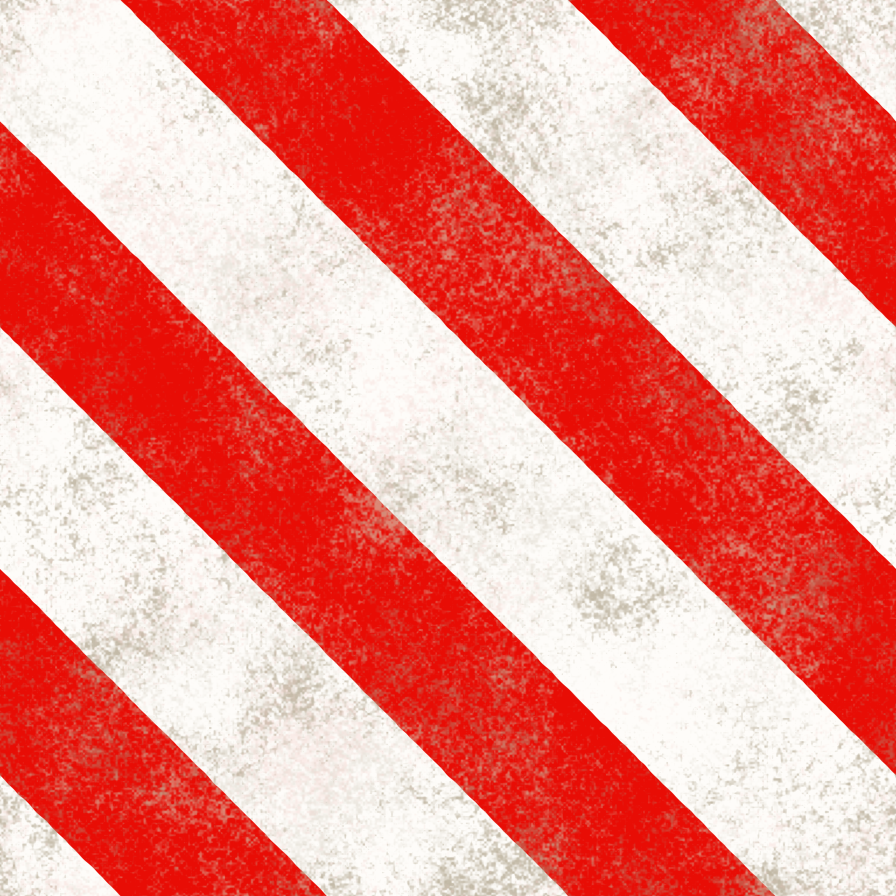
A Shadertoy shader for this pattern:

```glsl
// Two repeats of worn red diagonal stripes on off-white, running down to the right.
// Stripes come from a repeated distance; wear is cloudy wrapped noise broken up
// by fine grain, so the whole square tiles without a seam.

const float REPEATS = 2.0;
const float RED_SHARE = 0.461;

const vec3 RED = vec3(0.91, 0.05, 0.02);
const vec3 WHITE = vec3(0.995, 0.988, 0.975);
const vec3 SCUFF = vec3(0.85, 0.62, 0.54);
const vec3 GRIME = vec3(0.66, 0.61, 0.51);
const vec3 BLUSH = vec3(0.95, 0.80, 0.78);

float hash(vec2 cell, float seed) {
    return fract(sin(dot(cell, vec2(12.9898, 78.233)) + seed) * 43758.5453);
}

// Value noise that wraps after one canvas; freq is a whole number of cells.
float wrapNoise(vec2 uv, float freq, float seed) {
    vec2 p = uv * freq;
    vec2 cell = floor(p);
    vec2 f = p - cell;
    f = f * f * (3.0 - 2.0 * f);
    vec2 a = mod(cell, freq);
    vec2 b = mod(cell + 1.0, freq);
    float low = mix(hash(a, seed), hash(vec2(b.x, a.y), seed), f.x);
    float high = mix(hash(vec2(a.x, b.y), seed), hash(b, seed), f.x);
    return mix(low, high, f.y);
}

float fbm(vec2 uv, float freq, int octaves, float gain, float seed) {
    float sum = 0.0;
    float total = 0.0;
    float weight = 1.0;
    for (int i = 0; i < octaves; i++) {
        sum += weight * wrapNoise(uv, freq, seed + float(i) * 1.7);
        total += weight;
        weight *= gain;
        freq *= 2.0;
    }
    return sum / total;
}

// Signed distance to the nearest stripe edge in canvas units, negative inside.
float stripeDistance(vec2 uv, float repeats, float share) {
    float across = abs(fract((uv.x + uv.y) * repeats) - 0.5);
    return (across - 0.5 * share) / (repeats * sqrt(2.0));
}

// Cloudy patches dissolved into specks.
float wearLevel(vec2 uv, float freq, float seed) {
    float cloud = fbm(uv, freq, 5, 0.65, seed);
    float grain = fbm(uv, 192.0, 2, 1.0, seed + 20.0);
    return cloud + 0.8 * (grain - 0.5);
}

void mainImage(out vec4 fragColor, in vec2 fragCoord) {
    vec2 uv = fragCoord / iResolution.xy;
    float pixel = 1.0 / min(iResolution.x, iResolution.y);

    // Stripe mask with a barely uneven painted edge
    float wobble = 0.0012 * (wrapNoise(uv, 96.0, 3.0) - 0.5);
    float d = stripeDistance(uv, REPEATS, RED_SHARE) + wobble;
    float stripe = 1.0 - smoothstep(-0.7 * pixel, 0.7 * pixel, d);

    // Wear layers
    float scuff = smoothstep(0.42, 1.02, wearLevel(uv, 7.0, 11.0));
    float grime = smoothstep(0.50, 1.00, wearLevel(uv, 9.0, 47.0));
    float blush = smoothstep(0.50, 1.00, wearLevel(uv, 6.0, 83.0));

    // Red paint: pale scuffs, then tan specks
    vec3 paint = mix(RED, SCUFF, 0.85 * scuff);
    paint = mix(paint, GRIME, 0.45 * grime);

    // White ground: beige dirt and a faint pink stain
    vec3 ground = mix(WHITE, GRIME, 0.65 * grime);
    ground = mix(ground, GRIME, 0.22 * scuff);
    ground = mix(ground, BLUSH, 0.35 * blush);

    fragColor = vec4(mix(ground, paint, stripe), 1.0);
}
```
